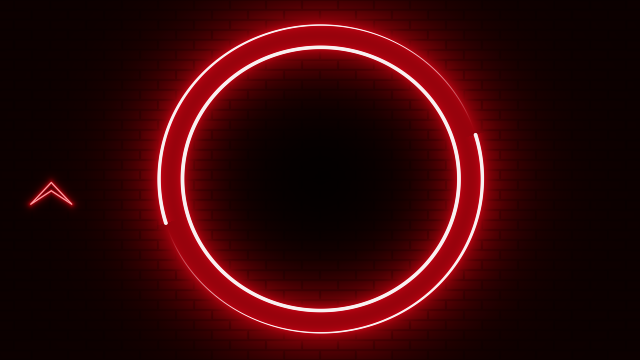
Reproduce this background procedurally as a Shadertoy shader.

```glsl
#define RING_CENTER vec2(0.002, 0.003)
#define RING_SQUASH 0.952
#define INNER_RADIUS 0.384
#define OUTER_RADIUS 0.449
#define LINE_WIDTH 0.0053
#define ARC_START 0.291
#define GLOW_REACH 0.079
#define GLOW_LEVEL 0.56
#define BRICK_SIZE vec2(0.1, 0.0278)
#define BRICK_CONTRAST 0.22
#define ARROW_TIP vec2(-0.7465, -0.007)
#define HOT_WHITE vec3(0.97, 0.94, 0.94)

const float PI = 3.14159265;

float hash(vec2 p) {
    return fract(sin(dot(p, vec2(127.1, 311.7))) * 43758.5453);
}

float segmentDistance(vec2 p, vec2 a, vec2 b) {
    vec2 ab = b - a;
    return length(p - a - ab * clamp(dot(p - a, ab) / dot(ab, ab), 0.0, 1.0));
}

// Smooth coverage of a stroke; strokes thinner than a pixel fade out
float stroke(float dist, float halfWidth, float pixel) {
    float w = max(halfWidth, 0.5 * pixel);
    return smoothstep(w + 0.6 * pixel, w - 0.6 * pixel, dist)
         * min(1.0, 2.0 * halfWidth / pixel);
}

// Brightness of the wall: dark mortar and a slight tint per brick
float brickWall(vec2 p, float pixel) {
    vec2 cell = p / BRICK_SIZE;
    cell.x += 0.5 * mod(floor(cell.y), 2.0);
    vec2 edge = (0.5 - abs(fract(cell) - 0.5)) * BRICK_SIZE;
    float mortar = 1.0 - smoothstep(0.0005, 0.0025 + pixel, min(edge.x, edge.y));
    float tint = hash(floor(cell)) - 0.5;
    return 1.0 + BRICK_CONTRAST * (0.4 * tint - mortar);
}

// Deep red that turns slightly crimson as it brightens
vec3 neonRed(float level) {
    return vec3(level, 0.02 * level * level, 0.13 * level * level);
}

void mainImage(out vec4 fragColor, in vec2 fragCoord) {
    float pixel = 1.0 / iResolution.y;
    vec2 p = (fragCoord - 0.5 * iResolution.xy) * pixel;
    vec2 q = (p - RING_CENTER) / vec2(1.0, RING_SQUASH);
    float r = length(q);

    // Inner ring, and two half-turn arcs that taper clockwise
    float innerDist = abs(r - INNER_RADIUS);
    float outerDist = abs(r - OUTER_RADIUS);
    float along = mod(ARC_START - atan(q.y, q.x), PI) / PI;
    float arcWidth = LINE_WIDTH * (1.0 - along) * smoothstep(1.0, 0.93, along);
    vec2 arcEnd = OUTER_RADIUS * vec2(cos(ARC_START), sin(ARC_START));
    float capDist = min(length(q - arcEnd), length(q + arcEnd));
    float core = stroke(innerDist, LINE_WIDTH, pixel);
    core = max(core, stroke(outerDist, arcWidth, pixel));
    core = max(core, stroke(capDist, LINE_WIDTH, pixel));

    // Wide glow on both sides of the band, with a weak ambient level
    float offBand = max(max(INNER_RADIUS - r, r - OUTER_RADIUS), 0.0);
    float ambient = mix(0.008, 0.045, smoothstep(0.2, 0.6, r));
    float level = GLOW_LEVEL * exp(-offBand / GLOW_REACH) + ambient;
    level *= mix(1.0, brickWall(p, pixel), smoothstep(0.0, 0.05, offBand));

    // Tight halos around the lines
    float arcHalo = exp(-outerDist / 0.009) * sqrt(max(arcWidth / LINE_WIDTH, 0.0));
    level += 0.32 * max(exp(-innerDist / 0.009), arcHalo);

    // Mirrored outline arrow
    vec2 a = p - ARROW_TIP;
    a.x = abs(a.x);
    vec2 wing = vec2(0.0567, -0.06);
    float arrowDist = min(segmentDistance(a, vec2(0.0), wing),
                          segmentDistance(a, vec2(0.0, -0.023), wing));
    level += 0.8 * exp(-arrowDist / 0.007);
    float arrowCore = 0.85 * stroke(arrowDist, 0.0018, pixel);

    vec3 color = neonRed(min(level, 0.95));
    color = mix(color, HOT_WHITE, core);
    color = mix(color, vec3(1.0, 0.72, 0.72), arrowCore);
    fragColor = vec4(color, 1.0);
}
```
